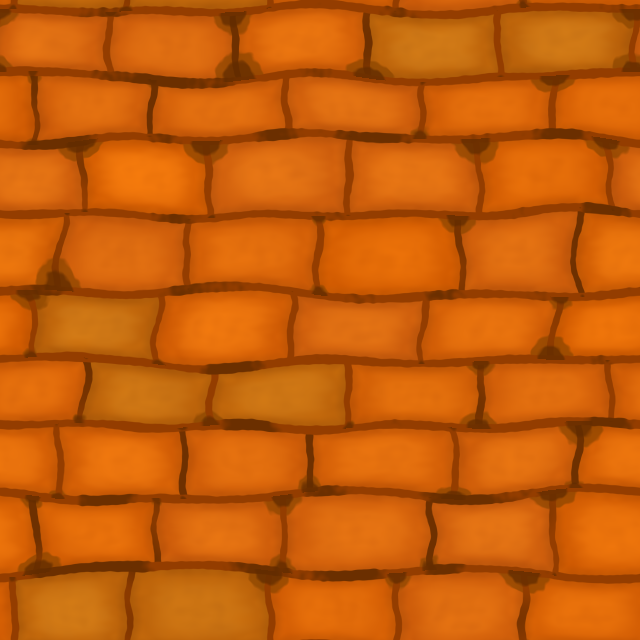
Write a three.js fragment shader that draws this texture.

```glsl
varying vec2 vUv;

float hash(vec2 p) {
  return fract(sin(dot(p, vec2(127.1, 311.7))) * 43758.5);
}

// Gradient noise that wraps after the given number of cells
float corner(vec2 cell, vec2 f, vec2 period) {
  float a = 6.2832 * hash(mod(cell, period));
  return dot(vec2(cos(a), sin(a)), f);
}

float noise(vec2 p, vec2 period) {
  vec2 i = floor(p), f = fract(p), u = f * f * (3.0 - 2.0 * f), e = vec2(1.0, 0.0);
  return mix(
    mix(corner(i, f, period), corner(i + e, f - e, period), u.x),
    mix(corner(i + e.yx, f - e.yx, period), corner(i + 1.0, f - 1.0, period), u.x),
    u.y);
}

// Height of a wavy bed line, in rows
float bedLine(float k, float x) {
  float wave = noise(vec2(x * 5.0, mod(k, 9.0) * 3.7 + 0.5), vec2(5.0, 1000.0));
  return k + 0.95 + 0.09 * cos(1.3963 * (k - 1.3)) + 0.24 * wave;
}

// Position of an upright joint, in bricks
float jointLine(float j, float row, float y) {
  float shift = fract(0.28 + 0.205 * mod(row - 1.0, 3.0) + 0.4 * step(3.5, abs(row - 4.0)));
  float column = mod(j, 5.0);
  float sway = noise(vec2(column * 1.7 + 0.5, y * 2.0), vec2(1000.0, 18.0));
  return j + shift + 0.06 * cos(1.2566 * (j - 3.4))
    + 0.1 * (hash(vec2(column, row + 20.0)) - 0.5) + 0.08 * sway;
}

void main() {
  float x = vUv.x * 5.0, y = vUv.y * 9.0;

  // Row between two bed lines
  float row = 0.0, low = -1.0, high = 20.0;
  for (int i = -1; i < 10; i++) {
    float h = bedLine(float(i), vUv.x);
    if (y > h) { row = float(i) + 1.0; low = h; }
    else high = min(high, h);
  }
  float lineId = mod(y - low < high - y ? row - 1.0 : row, 9.0);
  row = mod(row, 9.0);

  // Brick between two joints
  float column = 0.0, left = -3.0, right = 20.0;
  for (int j = -2; j < 7; j++) {
    float p = jointLine(float(j), row, y);
    if (x > p) { column = float(j); left = p; }
    else right = min(right, p);
  }
  float jointId = mod(x - left < right - x ? column : column + 1.0, 5.0);
  vec2 brick = vec2(mod(column, 5.0), row);
  vec2 edge = vec2(min(x - left, right - x) / 5.0, min(y - low, high - y) / 9.0);
  vec2 halfSize = 0.5 * vec2((right - left) / 5.0, (high - low) / 9.0);

  // Brush strokes, level and slanted
  float strokes = noise(vUv * vec2(28.0, 75.0), vec2(28.0, 75.0));
  float slant = noise(vec2(vUv.x * 50.0 - vUv.y * 20.0, vUv.y * 30.0 + vUv.x * 20.0), vec2(1000.0));
  float cloud = noise(vUv * 13.0, vec2(13.0));
  float grain = noise(vUv * 90.0, vec2(90.0));

  // Brick face with a soft lit middle
  float ochre = smoothstep(0.72, 0.84, hash(brick + 3.1));
  float tint = hash(brick + 8.7);
  vec3 rim = mix(vec3(0.84, 0.37, 0.005), vec3(0.81, 0.37, 0.05), tint);
  vec3 lit = mix(vec3(0.94, 0.46, 0.04), vec3(0.89, 0.45, 0.08), tint);
  rim = mix(rim, vec3(0.74, 0.39, 0.04), ochre);
  lit = mix(lit, vec3(0.82, 0.48, 0.09), ochre);
  vec2 fromMiddle = 1.0 - edge / halfSize;
  float reach = length(fromMiddle * fromMiddle) + 0.2 * strokes + 0.12 * slant;
  float glow = (1.0 - smoothstep(0.1, 0.68, reach)) * mix(0.6, 1.0, hash(brick + 5.3));
  vec3 color = mix(rim, lit, glow);
  color += vec3(0.05, 0.04, 0.01) * (0.6 * cloud + 0.5 * slant + 0.4 * strokes);
  color *= 1.0 - 0.07 * (1.0 - smoothstep(0.005, 0.022, min(edge.x, edge.y)));

  // Stains where joints meet bed lines
  vec2 cornerId = vec2(jointId + 7.0 * row, lineId);
  float size = hash(cornerId + 2.9);
  float radius = mix(0.008, 0.038, smoothstep(0.5, 1.0, size)) * step(0.45, size);
  float spread = length(edge * vec2(1.0, mix(0.7, 1.4, hash(cornerId)))) + 0.009 * cloud + 0.005 * grain;
  float stain = 1.0 - smoothstep(radius - 0.003, radius + 0.002, spread);
  float core = 1.0 - smoothstep(radius * 0.6 - 0.003, radius * 0.6 + 0.003, spread);
  color = mix(color, vec3(0.54, 0.27, 0.0), 0.7 * stain);

  // Mortar with uneven width and dark worn stretches
  float wear = noise(vec2(vUv.x * 9.0, lineId * 5.3 + 0.5), vec2(9.0, 1000.0));
  float dark = smoothstep(0.1, 0.32, wear + 0.12 * grain);
  float bedWidth = 0.0064 + 0.0025 * cloud + 0.0015 * grain + 0.0015 * dark;
  float jointWidth = 0.0052 + 0.002 * cloud + 0.0015 * grain;
  float bed = 1.0 - smoothstep(bedWidth - 0.0012, bedWidth + 0.0012, edge.y);
  float joint = 1.0 - smoothstep(jointWidth - 0.0012, jointWidth + 0.0012, edge.x);
  float jointDark = smoothstep(0.55, 0.9, hash(vec2(jointId + 11.0, row)) + 0.3 * cloud);
  vec3 mortar = vec3(0.58, 0.24, 0.0), soot = vec3(0.38, 0.17, 0.0);
  color = mix(color, mix(mortar, soot, 0.75 * jointDark), joint);
  color = mix(color, mix(mortar, soot, 0.8 * dark), bed);
  color = mix(color, soot, 0.75 * core);

  gl_FragColor = vec4(color, 1.0);
}
```
